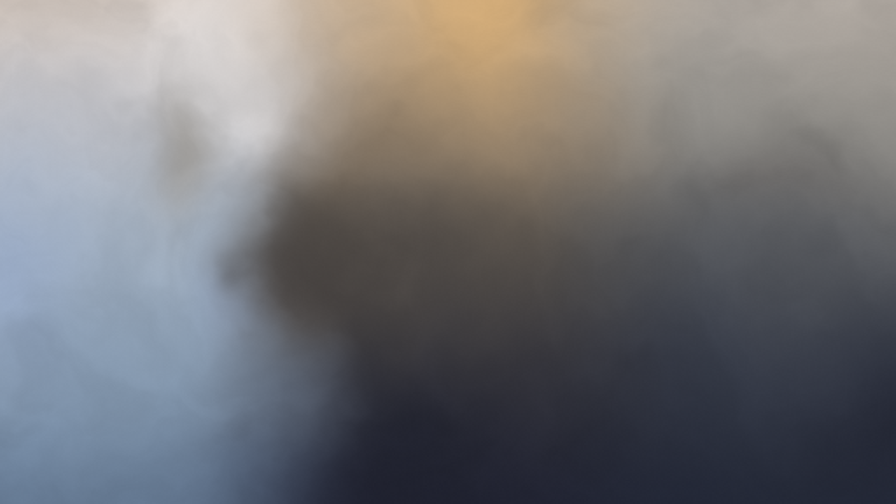
Give the GLSL for this background, as a WebGL 2 fragment shader.

```glsl
#version 300 es
precision highp float;
// Billowing smoke: pale blue haze on the left, amber light above, a dark bank below.
uniform vec2 u_resolution;
out vec4 outColor;

// Vertical colour ramps, from the bottom edge to the top edge
const vec3 HAZE[5] = vec3[5](
    vec3(0.38, 0.46, 0.56), vec3(0.53, 0.61, 0.70), vec3(0.62, 0.68, 0.75),
    vec3(0.73, 0.74, 0.77), vec3(0.82, 0.77, 0.73));
const vec3 BANK[5] = vec3[5](
    vec3(0.12, 0.13, 0.19), vec3(0.19, 0.19, 0.22), vec3(0.32, 0.30, 0.28),
    vec3(0.58, 0.51, 0.43), vec3(0.78, 0.66, 0.51));
const vec3 VEIL[5] = vec3[5](
    vec3(0.13, 0.15, 0.21), vec3(0.20, 0.22, 0.27), vec3(0.32, 0.33, 0.35),
    vec3(0.54, 0.53, 0.51), vec3(0.70, 0.67, 0.64));

// Tints of the single puffs
const vec3 WHITE = vec3(0.88, 0.87, 0.87);
const vec3 AMBER = vec3(0.84, 0.67, 0.44);
const vec3 UMBER = vec3(0.29, 0.27, 0.26);
const vec3 TAUPE = vec3(0.56, 0.54, 0.51);
const vec3 BLUE = vec3(0.57, 0.64, 0.76);
const vec3 NIGHT = vec3(0.12, 0.13, 0.18);

const float RAMP_SOFTNESS = 0.5;
const float WARP = 0.075;       // how far turbulence shifts the shapes
const float WISP_CONTRAST = 0.16;
const float GRAIN = 0.006;

float hash(vec2 p) {
    return fract(sin(dot(p, vec2(127.1, 311.7))) * 43758.5453);
}

float noise(vec2 p) {
    vec2 i = floor(p), f = fract(p);
    f = f * f * f * (f * (f * 6.0 - 15.0) + 10.0);
    return mix(mix(hash(i), hash(i + vec2(1, 0)), f.x),
               mix(hash(i + vec2(0, 1)), hash(i + vec2(1, 1)), f.x), f.y);
}

// Fractal noise centred on zero
float fbm(vec2 p) {
    float sum = 0.0, gain = 0.5;
    for (int i = 0; i < 5; i++) {
        sum += gain * (noise(p) - 0.5);
        p = mat2(1.6, 1.2, -1.2, 1.6) * p + 7.3;
        gain *= 0.5;
    }
    return sum;
}

// Smooth blend through five evenly spaced colours
vec3 ramp(vec3 stops[5], float h) {
    vec3 sum = vec3(0.0);
    float total = 0.0;
    for (int i = 0; i < 5; i++) {
        float d = (h * 4.0 - float(i)) / RAMP_SOFTNESS;
        float w = exp(-0.5 * d * d);
        sum += w * stops[i];
        total += w;
    }
    return sum / total;
}

// Soft elliptical cloud laid over the colour beneath
vec3 puff(vec3 base, vec2 p, vec2 centre, vec2 radius, vec3 tint, float amount) {
    vec2 d = (p - centre) / radius;
    return mix(base, tint, amount * exp(-dot(d, d)));
}

void main() {
    vec2 uv = gl_FragCoord.xy / u_resolution;
    vec2 q = vec2(uv.x * 16.0 / 9.0, uv.y);

    // Turbulent displacement
    vec2 swirl = vec2(fbm(q * 4.0 + 3.1), fbm(q * 4.0 + 19.7));
    vec2 p = uv + WARP * swirl * vec2(1.0, 1.3);

    // Haze, bank and veil side by side; the haze edge is crispest at mid height
    float fromMiddle = abs(p.y - 0.5) * 2.0;
    float notch = exp(-pow((p.y - 0.5) / 0.13, 2.0));
    float edge = 0.28 + 0.08 * p.y - 0.03 * notch;
    float spread = mix(0.07, 0.15, smoothstep(0.0, 0.8, fromMiddle));
    vec3 col = mix(ramp(HAZE, p.y), ramp(BANK, p.y),
                   smoothstep(edge - spread, edge + spread, p.x));
    col = mix(col, ramp(VEIL, p.y), smoothstep(0.56, 0.82, p.x));

    // Light from above
    col = puff(col, p, vec2(0.22, 0.90), vec2(0.10, 0.16), WHITE, 0.60);
    col = puff(col, p, vec2(0.27, 0.76), vec2(0.07, 0.13), WHITE, 0.35);
    col = puff(col, p, vec2(0.55, 1.00), vec2(0.08, 0.24), AMBER, 0.60);
    col = puff(col, p, vec2(0.79, 0.82), vec2(0.10, 0.16), vec3(0.66, 0.65, 0.63), 0.35);

    // Hollows and blue haze on the left
    col = puff(col, p, vec2(0.20, 0.68), vec2(0.045, 0.13), TAUPE, 0.65);
    col = puff(col, p, vec2(0.01, 0.46), vec2(0.06, 0.18), BLUE, 0.60);
    col = puff(col, p, vec2(0.26, 0.41), vec2(0.04, 0.07), BLUE, 0.35);
    col = puff(col, p, vec2(0.31, 0.21), vec2(0.07, 0.11), vec3(0.42, 0.46, 0.53), 0.35);

    // Dark billows
    col = puff(col, p, vec2(0.33, 0.43), vec2(0.055, 0.10), UMBER, 0.75);
    col = puff(col, p, vec2(0.44, 0.47), vec2(0.10, 0.12), UMBER, 0.40);
    col = puff(col, p, vec2(0.88, 0.64), vec2(0.08, 0.06), vec3(0.38, 0.36, 0.35), 0.35);
    col = puff(col, p, vec2(0.45, 0.13), vec2(0.08, 0.12), NIGHT, 0.60);
    col = puff(col, p, vec2(0.98, 0.16), vec2(0.08, 0.15), NIGHT, 0.50);

    // Fine wisps, drawn out by the swirl, and grain to hide banding
    float wisps = fbm(q * vec2(6.0, 7.0) + 2.5 * swirl + 41.0);
    col *= 1.0 + WISP_CONTRAST * wisps;
    col += GRAIN * (hash(floor(uv * vec2(512.0, 288.0))) - 0.5);

    outColor = vec4(clamp(col, 0.0, 1.0), 1.0);
}
```
